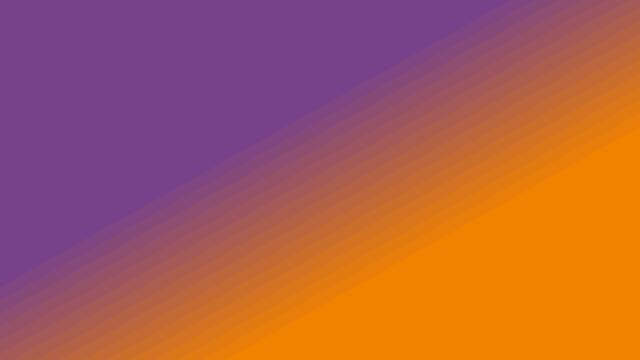
Reproduce this background procedurally as a Shadertoy shader.

```glsl
#define PURPLE vec3(0.467, 0.259, 0.541)
#define ORANGE vec3(0.941, 0.510, 0.000)
#define BLEND_START 0.78    // diagonal position where purple ends
#define BLEND_END 1.37      // diagonal position where orange begins
#define STEPS 16.0          // tone bands across the blend
#define WEAVE_CELLS 2304.0  // dither cells across the canvas width

// Ordered dither thresholds on a 4 x 4 cell grid
float bayer2(vec2 cell) {
    cell = mod(floor(cell), 2.0);
    return fract(cell.x * 0.5 + cell.y * cell.y * 0.75);
}

float bayer4(vec2 cell) {
    return bayer2(cell * 0.5) * 0.25 + bayer2(cell) + 0.5 / STEPS;
}

// Staircase rising by one at each integer, with softened risers
float softStairs(float v, float softness) {
    float riser = floor(v + 0.5);
    return riser - 1.0 + smoothstep(-softness, softness, v - riser);
}

void mainImage(out vec4 fragColor, in vec2 fragCoord) {
    vec2 uv = fragCoord / iResolution.xy;

    // Corner-to-corner ramp: 0 at top left, 2 at bottom right
    float diagonal = uv.x + 1.0 - uv.y;
    float ramp = (diagonal - BLEND_START) / (BLEND_END - BLEND_START);

    // Banded mean tone
    float stairs = ramp * STEPS + 0.5;
    float tone = clamp(softStairs(stairs, 0.5 * fwidth(stairs)) / STEPS, 0.0, 1.0);

    // Two-colour weave, averaged out where its cells are finer than a pixel
    float cellsPerPixel = WEAVE_CELLS / iResolution.x;
    float weave = step(bayer4(fragCoord * cellsPerPixel), ramp);
    float weaveVisibility = 1.0 - smoothstep(1.0, 2.0, cellsPerPixel);
    tone = mix(tone, weave, weaveVisibility);

    fragColor = vec4(mix(PURPLE, ORANGE, tone), 1.0);
}
```
